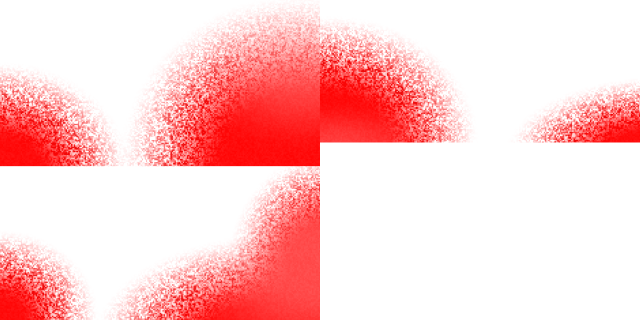
Write a WebGL 2 fragment shader that draws this background.

```glsl
#version 300 es
precision highp float;

uniform vec2 u_resolution;
out vec4 fragColor;

const vec3 PAPER = vec3(1.0);
const vec3 RED = vec3(1.0, 0.04, 0.04);
const vec3 CORAL = vec3(1.0, 0.29, 0.29);
const vec3 DARK_SPECK = vec3(0.88, 0.06, 0.06);

// Sine-free hash
float hash(vec2 cell) {
    vec3 q = fract(cell.xyx * 0.1031);
    q += dot(q, q.yzx + 33.33);
    return fract((q.x + q.y) * q.z);
}

float valueNoise(vec2 p) {
    vec2 cell = floor(p);
    vec2 f = fract(p);
    f = f * f * (3.0 - 2.0 * f);
    float low = mix(hash(cell), hash(cell + vec2(1, 0)), f.x);
    float high = mix(hash(cell + vec2(0, 1)), hash(cell + vec2(1, 1)), f.x);
    return mix(low, high, f.y);
}

// Fine and medium spray grain, stretched around one half
float sprayGrain(vec2 p) {
    float g = mix(valueNoise(p * 235.0 + 7.3), valueNoise(p * 125.0), 0.35);
    return clamp((g - 0.5) * 1.6 + 0.5, 0.0, 1.0);
}

// Soft elliptical cloud: 1 in the core, 0 beyond the rim
float cloud(vec2 p, vec2 center, vec2 radii, float core) {
    return 1.0 - smoothstep(core, 1.1, length((p - center) / radii));
}

float unite(float a, float b) {
    return 1.0 - (1.0 - a) * (1.0 - b);
}

// Antialiased half plane, 1 where value exceeds edge
float above(float value, float edge, float pixel) {
    return smoothstep(edge - 0.5 * pixel, edge + 0.5 * pixel, value);
}

// Each panel returns (spray density, coral tint)
vec2 topLeftPanel(vec2 p) {
    float left = cloud(p, vec2(0.0, 0.453), vec2(0.378, 0.326), 0.32);
    float right = cloud(p, vec2(0.9375, 0.479), vec2(0.52, 0.495), 0.44);
    float tint = cloud(p, vec2(0.95, 0.82), vec2(0.38, 0.28), 0.2);
    return vec2(unite(left, right), tint);
}

vec2 topRightPanel(vec2 p) {
    float left = cloud(p, vec2(1.029, 0.555), vec2(0.43, 0.365), 0.38);
    float right = cloud(p, vec2(2.057, 0.505), vec2(0.443, 0.234), 0.35);
    float tint = 0.75 * cloud(p, vec2(1.04, 0.544), vec2(0.36, 0.13), 0.1);
    return vec2(unite(left, right), tint);
}

vec2 bottomLeftPanel(vec2 p) {
    float left = cloud(p, vec2(0.0, 0.0), vec2(0.286, 0.26), 0.22);
    float peak = cloud(p, vec2(1.016, 0.141), vec2(0.286, 0.352), 0.4);
    float slope = cloud(p, vec2(0.885, -0.068), vec2(0.547, 0.3125), 0.4);
    float tint = cloud(p, vec2(1.0, 0.17), vec2(0.46, 0.29), 0.25);
    return vec2(unite(left, unite(peak, slope)), tint);
}

vec3 sprayColor(vec2 field, float grain) {
    float density = field.x;
    float tint = field.y;

    // Grain breaks the paint up only where the spray is thin
    float breakup = 4.0 * density * (1.0 - density);
    float roughness = breakup * (1.0 - 0.5 * tint);
    float ink = clamp(density + 0.85 * roughness * (0.5 - grain), 0.0, 1.0);

    // Dark dots gather in the rough zone
    float speck = roughness * (1.0 - smoothstep(0.05, 0.35, grain));
    vec3 paint = mix(RED, CORAL, tint);
    paint = mix(paint, DARK_SPECK, 0.6 * speck);
    paint.gb += 0.05 * (grain - 0.4);
    return mix(PAPER, clamp(paint, 0.0, 1.0), ink);
}

void main() {
    vec2 p = gl_FragCoord.xy / u_resolution * vec2(2.0, 1.0);
    vec2 pixel = vec2(2.0, 1.0) / u_resolution;
    float grain = sprayGrain(p);

    vec3 topLeft = sprayColor(topLeftPanel(p), grain);
    vec3 topRight = sprayColor(topRightPanel(p), grain);
    vec3 bottomLeft = sprayColor(bottomLeftPanel(p), grain);

    // Panel layout, with an empty lower right field
    vec3 left = mix(bottomLeft, topLeft, above(p.y, 0.4805, pixel.y));
    vec3 right = mix(PAPER, topRight, above(p.y, 0.5547, pixel.y));
    fragColor = vec4(mix(left, right, above(p.x, 1.0, pixel.x)), 1.0);
}
```
